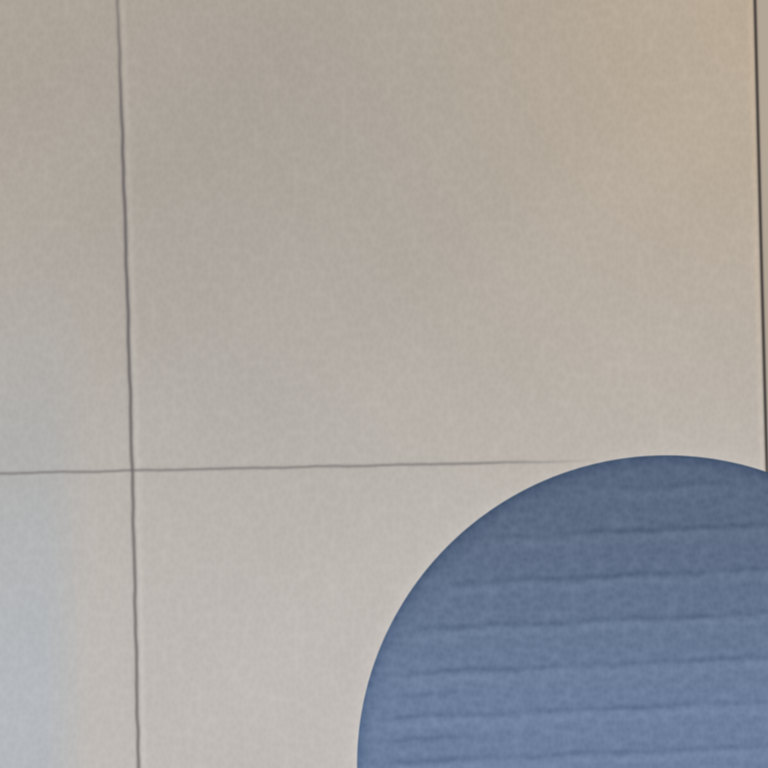
Give the GLSL for this background, as a Shadertoy shader.

```glsl
// A pale paper wall crossed by thin bowed seams, with a large blue disc at lower right.
// Smooth gradients shade the wall, distance functions place seams and disc,
// and cellular noise with layered sines adds fibre, mottling and faint ridges.

#define DISC_CENTER vec2(0.868, 0.004)
#define DISC_RADIUS 0.403
#define RIDGE_SPACING 0.0575
#define RIDGE_OFFSET 0.309
#define RIDGE_DEPTH 0.055
#define GRAIN_AMOUNT 0.022
#define WALL_TOP vec3(0.685, 0.650, 0.605)
#define WALL_BOTTOM vec3(0.755, 0.735, 0.715)
#define DISC_TOP vec3(0.365, 0.420, 0.510)
#define DISC_BOTTOM vec3(0.435, 0.505, 0.620)
#define SEAM_COLOR vec3(0.43, 0.41, 0.41)

vec2 hash2(vec2 p) {
    vec3 q = fract(p.xyx * vec3(0.1031, 0.1030, 0.0973));
    q += dot(q, q.yzx + 33.33);
    return fract((q.xx + q.yz) * q.zy);
}

// Distance to the nearest scattered cell point, centred near zero.
float cellular(vec2 p) {
    vec2 cell = floor(p), local = fract(p);
    float nearest = 2.0;
    for (int y = -1; y <= 1; y++)
    for (int x = -1; x <= 1; x++) {
        vec2 offset = vec2(x, y);
        vec2 d = offset + hash2(cell + offset) - local;
        nearest = min(nearest, dot(d, d));
    }
    return sqrt(nearest) - 0.5;
}

float waves(vec2 p) {
    return 0.5 * sin(p.x + 1.7 * sin(p.y)) + 0.3 * sin(2.3 * p.y - 1.4 * p.x)
         + 0.2 * sin(4.1 * p.x + 3.2 * p.y);
}

// Soft line: 1 on its axis, fading over the given width.
float softLine(float d, float width) {
    return exp(-d * d / (width * width));
}

vec3 wallColor(vec2 uv, float grain) {
    vec3 color = mix(WALL_BOTTOM, WALL_TOP, smoothstep(0.05, 1.0, uv.y));
    // Warm light at upper right, cool light at lower left.
    color += vec3(0.040, 0.018, -0.012) * smoothstep(0.45, 1.0, uv.x) * smoothstep(0.3, 1.0, uv.y);
    float coolEdge = 1.0 - smoothstep(0.05, 0.13, uv.x);
    color += vec3(-0.045, -0.012, 0.022) * coolEdge * (1.0 - smoothstep(0.1, 0.8, uv.y));
    color -= vec3(0.022, 0.016, 0.008) * softLine(length((uv - vec2(0.28, 0.68)) * vec2(1.0, 0.8)), 0.3);
    color += 0.006 * waves(uv * vec2(17.0, 12.0));
    return color + GRAIN_AMOUNT * grain;
}

vec3 addSeams(vec3 color, vec2 uv, float pixel) {
    float wobble = 0.0007 * waves(uv * 55.0);
    float minWidth = 0.7 * pixel;

    // Left upright, bowed slightly to the right.
    float upright = uv.x - (0.180 - 0.0165 * uv.y - 0.0105 * uv.y * uv.y) + wobble;
    float strength = mix(0.72, 0.85, smoothstep(0.25, 0.6, uv.y)) * mix(1.0, 0.6, smoothstep(0.8, 1.0, uv.y));
    color = mix(color, SEAM_COLOR, strength * softLine(upright, max(0.0027, minWidth)));
    color += 0.025 * softLine(upright - 0.007, 0.004);

    // Faint level seam.
    float level = uv.y - (0.3835 + 0.0215 * uv.x) + wobble;
    float levelFade = 1.0 - smoothstep(0.6, 0.82, uv.x);
    color = mix(color, SEAM_COLOR, 0.48 * levelFade * softLine(level, max(0.0024, minWidth)));

    // Crisp right edge with a lighter strip beside it.
    float bend = 1.0 - uv.y;
    float edge = uv.x - (0.983 + 0.024 * bend + 0.003 * bend * bend);
    color += vec3(0.035, 0.025, 0.015) * softLine(edge + 0.006, 0.004);
    color = mix(color, vec3(0.70, 0.65, 0.59), smoothstep(0.0, 0.005, edge));
    color = mix(color, vec3(0.24, 0.22, 0.21), 0.85 * softLine(edge, max(0.0024, minWidth)));
    return color;
}

vec3 discColor(vec2 uv, float depth, float grain) {
    vec3 color = mix(DISC_BOTTOM, DISC_TOP, smoothstep(0.04, 0.38, uv.y));

    // Repeating ridges, tilted and slightly uneven.
    float height = uv.y - RIDGE_OFFSET - 0.045 * (uv.x - 0.82) + 0.002 * waves(uv * vec2(38.0, 20.0));
    float ridge = (fract(height / RIDGE_SPACING + 0.5) - 0.5) * RIDGE_SPACING;
    float patchy = 0.65 + 0.45 * waves(uv * vec2(24.0, 31.0));
    float inside = smoothstep(0.015, 0.06, depth);
    color -= RIDGE_DEPTH * patchy * inside * softLine(ridge, 0.0042);
    color += 0.022 * inside * softLine(ridge + 0.010, 0.007);

    // Short extra ridges near the lower left rim.
    float corner = (1.0 - smoothstep(0.58, 0.63, uv.x)) * (1.0 - smoothstep(0.07, 0.13, uv.y));
    float shortRidge = abs(fract(height / RIDGE_SPACING) - 0.5) * RIDGE_SPACING;
    color -= 0.045 * corner * inside * softLine(shortRidge, 0.004);

    color += 0.035 * cellular(uv * vec2(55.0, 95.0)) + 1.3 * GRAIN_AMOUNT * grain;
    color -= vec3(0.11, 0.10, 0.09) * exp(-max(depth, 0.0) / 0.008);
    return color;
}

void mainImage(out vec4 fragColor, in vec2 fragCoord) {
    vec2 uv = fragCoord / iResolution.xy;
    float pixel = 1.0 / min(iResolution.x, iResolution.y);
    float grain = cellular(uv * vec2(150.0, 110.0)) + 0.7 * cellular(uv * 65.0 + 7.0);

    float disc = length(uv - DISC_CENTER) - DISC_RADIUS;
    vec3 color = addSeams(wallColor(uv, grain), uv, pixel);
    color += 0.04 * exp(-max(disc, 0.0) / 0.009);
    float coverage = 1.0 - smoothstep(-1.0, 1.0, disc / max(pixel, 0.0018));
    color = mix(color, discColor(uv, -disc, grain), coverage);
    fragColor = vec4(clamp(color, 0.0, 1.0), 1.0);
}
```
